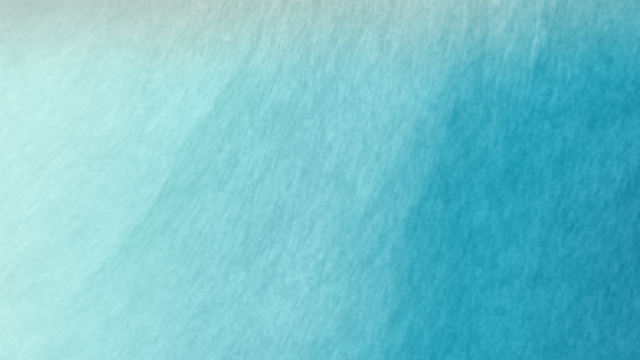
Reproduce this background procedurally as a Shadertoy shader.

```glsl
const vec3 PALE = vec3(0.75, 0.925, 0.905);
const vec3 AQUA = vec3(0.64, 0.885, 0.88);
const vec3 MIST = vec3(0.52, 0.81, 0.84);
const vec3 TEAL = vec3(0.17, 0.64, 0.73);
const vec3 DEEP = vec3(0.14, 0.56, 0.665);
const vec3 WARM_GREY = vec3(0.70, 0.775, 0.745);

float hash(vec2 cell) {
    vec3 q = fract(vec3(cell.xyx) * 0.1031);
    q += dot(q, q.yzx + 33.33);
    return fract((q.x + q.y) * q.z);
}

float valueNoise(vec2 p) {
    vec2 cell = floor(p);
    vec2 f = fract(p);
    f = f * f * (3.0 - 2.0 * f);
    float low = mix(hash(cell), hash(cell + vec2(1, 0)), f.x);
    float high = mix(hash(cell + vec2(0, 1)), hash(cell + vec2(1, 1)), f.x);
    return mix(low, high, f.y);
}

// Layered noise, centred on zero
float fbm(vec2 p, int octaves) {
    float total = 0.0;
    float weight = 0.5;
    for (int i = 0; i < octaves; i++) {
        total += weight * (valueNoise(p) - 0.5);
        p = mat2(1.6, 1.2, -1.2, 1.6) * p + 17.3;
        weight *= 0.5;
    }
    return total;
}

// Layered noise drawn out along the given angle
float strands(vec2 p, float angle, vec2 frequency, int octaves) {
    vec2 along = vec2(cos(angle), sin(angle));
    vec2 q = vec2(dot(p, along), dot(p, vec2(-along.y, along.x))) * frequency;
    float total = 0.0;
    float weight = 0.5;
    for (int i = 0; i < octaves; i++) {
        total += weight * (valueNoise(q) - 0.5);
        q = q * 2.03 + 9.7;
        weight *= 0.6;
    }
    return total;
}

// Colour from the pale left side to the deep right side
vec3 waterRamp(float t) {
    vec3 color = mix(PALE, AQUA, smoothstep(-0.06, 0.26, t));
    color = mix(color, MIST, smoothstep(0.18, 0.46, t));
    color = mix(color, TEAL, smoothstep(0.46, 0.80, t));
    return mix(color, DEEP, smoothstep(0.80, 1.08, t));
}

// Shade that starts at a crisp fold and fades to its right
float foldShade(float offset, float softness, float reach) {
    return smoothstep(-softness, softness, offset) * exp(-max(offset, 0.0) / reach);
}

void mainImage(out vec4 fragColor, in vec2 fragCoord) {
    vec2 uv = fragCoord / iResolution.xy;
    vec2 p = fragCoord / iResolution.y;

    // Diagonal flow with ragged brushed borders
    float broad = fbm(p * vec2(4.0, 2.6) + 3.1, 5);
    float lean = mix(0.75, 1.3, smoothstep(0.1, 0.75, uv.x));
    float ragged = strands(p + 0.06 * broad, 1.05, vec2(5.0, 14.0), 4);
    float rise = uv.y - 0.5;
    float t = uv.x - 0.14 * rise - 0.22 * max(rise, 0.0);
    float roughness = smoothstep(0.1, 0.6, t);
    t += (0.07 * broad + 0.09 * ragged) * mix(0.5, 1.0, roughness);
    vec3 color = waterRamp(t);

    // Two folds: a clear one on the left, a softer one on the right
    float wobble = 0.04 * broad + 0.03 * ragged;
    float leftFold = 0.10 + 0.34 * uv.y - 0.10 * smoothstep(0.4, 0.0, uv.y);
    float leftSpan = smoothstep(0.05, 0.4, uv.y) * smoothstep(0.9, 0.7, uv.y);
    color -= vec3(0.07, 0.04, 0.035) * leftSpan
        * foldShade(uv.x - leftFold + wobble, 0.009, 0.09);
    float rightFold = 0.57 + 0.15 * smoothstep(0.0, 0.8, uv.y);
    float rightSpan = smoothstep(0.0, 0.4, uv.y) * smoothstep(0.9, 0.65, uv.y);
    color -= vec3(0.07, 0.04, 0.03) * rightSpan
        * foldShade(uv.x - rightFold + 1.5 * wobble, 0.02, 0.07);

    // Grey haze along the top
    float haze = smoothstep(0.74, 1.06, uv.y + 0.08 * broad);
    float hazeReach = mix(0.85, 0.42, smoothstep(0.3, 1.0, uv.x));
    color = mix(color, WARM_GREY, haze * hazeReach);

    // Pale wisps falling from the upper right
    float wisp = strands(p + 0.05 * broad, 1.42, vec2(9.0, 50.0), 3);
    float wispArea = smoothstep(0.45, 0.8, uv.y)
        * smoothstep(0.66, 0.80, uv.x) * smoothstep(0.93, 0.84, uv.x);
    color += vec3(0.30, 0.17, 0.14) * wispArea * max(wisp + 0.06, 0.0);

    // Mottled patches, short fibres and paper grain
    float patches = strands(p + 0.12 * broad, lean - 0.3, vec2(11.0, 22.0), 4);
    float fibre = strands(p + 0.05 * broad, lean, vec2(32.0, 90.0), 2);
    float grain = fbm(p * 110.0, 2);
    float strength = mix(0.5, 1.0, smoothstep(0.1, 0.45, uv.x));
    float relief = 0.075 * patches + 0.095 * fibre + 0.075 * grain + 0.02 * broad;
    color += strength * relief * vec3(1.2, 0.95, 0.9);

    fragColor = vec4(clamp(color, 0.0, 1.0), 1.0);
}
```
